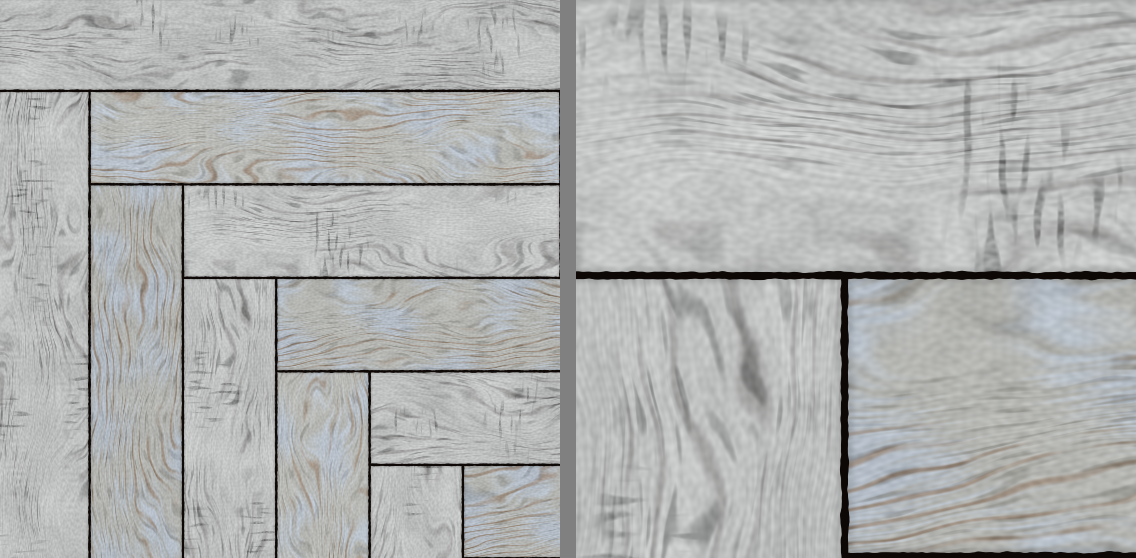
Left: the whole. Right: its middle third, enlarged.
Give the GLSL for this texture, as a Shadertoy shader.

```glsl
// Whitewashed oak planks in a nested corner (half herringbone) layout with dark gaps

float hash(float n) {
    return fract(sin(n * 91.37) * 4375.85);
}

vec2 gradient(vec2 cell) {
    float angle = 6.2832 * fract(sin(dot(cell, vec2(127.1, 311.7))) * 4358.5);
    return vec2(cos(angle), sin(angle));
}

float gradientNoise(vec2 p) {
    vec2 i = floor(p), f = fract(p);
    vec2 s = f * f * f * (f * (f * 6.0 - 15.0) + 10.0);
    vec2 e = vec2(1, 0);
    float low = mix(dot(gradient(i), f), dot(gradient(i + e.xy), f - e.xy), s.x);
    float high = mix(dot(gradient(i + e.yx), f - e.yx), dot(gradient(i + e.xx), f - e.xx), s.x);
    return mix(low, high, s.y);
}

// q.x runs along the board, q.y across it; brushed boards show tan grain on a blue wash
vec3 woodColor(vec2 q, float seed, bool brushed) {
    q += vec2(17.3, 5.7) * seed;

    // Warped layers: closed contours form cathedrals and eyes
    float swirl = mix(0.35, 0.75, hash(seed + 3.0));
    float layer = q.y + swirl * gradientNoise(q * vec2(0.55, 1.7))
                + 0.06 * gradientNoise(q * vec2(2.5, 5.0));
    float patches = gradientNoise(q * vec2(0.8, 2.2) + 40.0);
    float cloud = gradientNoise(q * vec2(1.5, 2.5) + 9.0);

    // Long growth lines, thin and broken
    float spacing = brushed ? 10.0 : 8.0;
    float ring = abs(fract(layer * spacing + 0.25 * gradientNoise(q * vec2(3.0, 8.0))) - 0.5);
    float growth = 1.0 - smoothstep(0.02, 0.17, ring);
    growth *= smoothstep(-0.2, 0.25, patches + 0.35 * gradientNoise(q * vec2(4.0, 14.0)));

    // Short pores and fine brushed fibres
    float pores = smoothstep(0.08, 0.45, gradientNoise(vec2(q.x * 5.0, layer * 34.0)));
    float fibre = gradientNoise(vec2(q.x * 3.5, layer * 52.0 + 11.0));
    float grit = gradientNoise(q * vec2(28.0, 46.0));

    vec3 color;
    if (brushed) {
        color = mix(vec3(0.715, 0.72, 0.705), vec3(0.71, 0.745, 0.785),
                    smoothstep(-0.15, 0.4, cloud + 0.5 * fibre));
        color = mix(color, vec3(0.59, 0.51, 0.44), 0.7 * growth);
        color -= vec3(0.09, 0.095, 0.1) * pores;
    } else {
        color = vec3(0.755, 0.76, 0.76) + 0.06 * cloud;
        color = mix(color, vec3(0.53, 0.52, 0.515), 0.5 * growth);
        color -= 0.17 * pores * smoothstep(-0.35, 0.3, patches);

        // Saw marks crossing the grain in clusters
        float cluster = smoothstep(0.12, 0.4, gradientNoise(q * vec2(1.3, 1.9) + 71.0));
        float saw = smoothstep(0.08, 0.4, gradientNoise(q * vec2(24.0, 4.5) + 23.0));
        color -= 0.24 * saw * cluster * (0.7 + grit);
    }
    return color + 0.07 * fibre + 0.07 * grit + 0.03 * (hash(seed) - 0.5);
}

void mainImage(out vec4 fragColor, in vec2 fragCoord) {
    // One unit is one board width, counted from the upper left corner
    vec2 p = vec2(fragCoord.x, iResolution.y - fragCoord.y) / iResolution.x;
    p = p * vec2(6.0, 5.99) + vec2(0.04, 0.028);
    float pixel = 6.0 / iResolution.x;

    // Above the diagonal boards lie flat, below it they stand upright
    vec2 cell = floor(p), f = fract(p);
    bool flat_ = cell.x >= cell.y;
    float index = flat_ ? cell.y : cell.x;
    float across = flat_ ? f.y : f.x;
    float along = flat_ ? p.x - index : p.y - index - 1.0;
    float seed = index * 2.0 + (flat_ ? 1.0 : 2.0);
    bool brushed = mod(index, 2.0) > 0.5;

    vec3 color = woodColor(vec2(along, across), seed, brushed);

    // Distance to the board's sides and its near end
    float edge = min(min(across, 1.0 - across), along);

    // Two boards also end at the right border
    if (flat_ && index > 0.5 && index < 2.5)
        edge = min(edge, abs(p.x - 6.04) + 0.006);

    // Worn edges, then the dark gap with slight chipping
    color *= 1.0 - 0.12 * (1.0 - smoothstep(0.01, 0.045, edge));
    float gapWidth = 0.013 + 0.006 * gradientNoise(p * 11.0) + 0.004 * gradientNoise(p * 37.0);
    float wood = smoothstep(gapWidth - 0.6 * pixel, gapWidth + 0.6 * pixel, edge);
    color = mix(vec3(0.05, 0.03, 0.02), color, wood);

    fragColor = vec4(clamp(color, 0.0, 1.0), 1.0);
}
```
